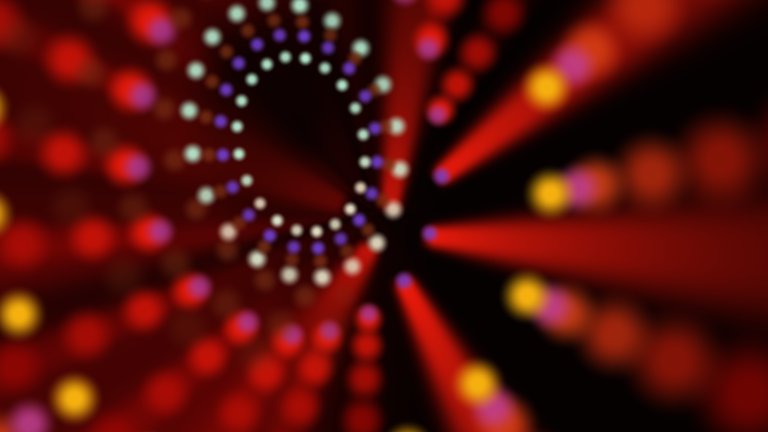
Give the GLSL for this background, as a Shadertoy shader.

```glsl
// Tunnel of glowing dot rings with red light beams fanning out of a dark core.
// Lengths are in canvas heights, origin at the lower left.

const float DOTS = 20.0;
const float TAU = 6.2831853;
const vec2 RED_VANISH = vec2(0.868, 0.509);
const vec2 GOLD_VANISH = vec2(0.868, 0.470);
const float DEPTH_STEP = 1.25;

const vec3 MINT = vec3(0.72, 0.93, 0.82);
const vec3 CREAM = vec3(0.97, 0.84, 0.74);
const vec3 VIOLET = vec3(0.44, 0.24, 0.80);
const vec3 MAGENTA = vec3(0.76, 0.25, 0.57);
const vec3 RUST = vec3(0.48, 0.19, 0.08);
const vec3 GOLD = vec3(0.96, 0.69, 0.06);
const vec3 ORANGE = vec3(0.85, 0.25, 0.08);
const vec3 RED = vec3(0.90, 0.10, 0.04);
const vec3 DEEP_RED = vec3(0.60, 0.025, 0.01);

float hash(float n) {
    n = fract(n * 0.1031);
    n *= n + 33.33;
    return fract(n * (n + n));
}

float noise(float x) {
    float i = floor(x), f = fract(x);
    return mix(hash(i), hash(i + 1.0), f * f * (3.0 - 2.0 * f));
}

// Soft round spot.
float spot(vec2 p, vec2 center, float radius) {
    return 1.0 - smoothstep(0.2 * radius, 1.4 * radius, length(p - center));
}

// Point on a skewed ellipse.
vec2 onRing(vec2 center, vec2 u, vec2 v, float t) {
    return center + u * cos(t) + v * sin(t);
}

// Widening ray that fades with distance.
float beam(vec2 p, vec2 start, vec2 dir, float spread, float fade) {
    vec2 d = p - start;
    float along = dot(d, dir), reach = max(along, 0.0);
    float q = dot(d, vec2(-dir.y, dir.x)) / (0.026 + spread * reach);
    return smoothstep(-0.02, 0.025, along) * exp(-abs(q * q * q) - fade * reach);
}

vec2 heading(float angle) {
    return vec2(cos(angle), sin(angle));
}

// Dim red streaks on the left, with a dark hollow inside the rings.
vec3 backdrop(vec2 p) {
    vec2 d = p - RED_VANISH;
    float streak = 0.45 + 0.7 * noise(atan(d.y, -d.x) * 7.0 + 40.0);
    float left = 1.0 - smoothstep(0.45, 1.05, p.x);
    float hollow = 1.0 - smoothstep(0.5, 1.4, length((p - vec2(0.62, 0.76)) / vec2(0.17, 0.22)));
    float glow = 0.28 * left * streak * (1.0 - 0.8 * hollow);
    return glow * vec3(1.0, 0.04, 0.03) + vec3(0.02, 0.002, 0.002);
}

vec3 addBeams(vec3 col, vec2 p) {
    float light = beam(p, vec2(1.012, 0.586), heading(0.67), 0.13, 0.8);
    light += beam(p, vec2(0.983, 0.453), heading(-0.06), 0.17, 1.0);
    light += beam(p, vec2(0.930, 0.356), heading(-1.08), 0.14, 0.7);
    light += 0.85 * beam(p, vec2(0.903, 0.516), heading(1.44), 0.11, 1.4);
    light += 0.85 * beam(p, vec2(0.862, 0.435), heading(-2.15), 0.18, 2.6);
    light += 0.40 * beam(p, vec2(0.800, 0.525), heading(2.72), 0.24, 1.4);
    light = min(light, 1.0);
    return col + light * mix(DEEP_RED, RED, light);
}

// Discs receding along the ray from a vanishing point.
vec3 addTrail(vec3 col, vec2 p, vec2 vanish, vec2 ray, float radius, float growth, vec3 near, float strength) {
    for (float j = 4.0; j >= 0.0; j--) {
        vec2 center = vanish + ray * pow(DEPTH_STEP, j);
        vec3 tint = mix(near, DEEP_RED, min(j / 3.0, 1.0));
        float cover = strength * (0.95 - 0.06 * j);
        col = mix(col, tint, cover * spot(p, center, radius * (1.0 + growth * j)));
    }
    return col;
}

// Violet heads with red trails and a faint haze behind each.
vec3 addRedRing(vec3 col, vec2 p) {
    for (float i = 0.0; i < DOTS; i++) {
        float t = i * TAU / DOTS;
        float bend = t - 0.14 * exp(-2.0 * (t - 2.1) * (t - 2.1));
        vec2 head = onRing(vec2(0.641, 0.68), vec2(0.375, 0.058), vec2(0.09, -0.458), bend);
        head += vec2(0.08, 0.06) * max(-sin(t), 0.0);
        head.x += 0.04 * max(-cos(t), 0.0);
        vec2 ray = head - RED_VANISH;
        float reach = length(ray), radius = 0.021 + 0.048 * reach;
        float far = smoothstep(0.19, 0.24, reach);
        col += 0.22 * far * DEEP_RED * beam(p, head, ray / reach, 0.06, 0.8);
        col = addTrail(col, p, RED_VANISH, ray * 1.03, radius, 0.15, RED, far);
        vec3 tip = mix(VIOLET, MAGENTA, 0.2 + 0.4 * far);
        col = mix(col, tip, (0.85 - 0.15 * far) * spot(p, RED_VANISH + ray * 0.98, 0.7 * radius));
    }
    return col;
}

// Lower arc of gold heads with magenta and orange tails.
vec3 addGoldRing(vec3 col, vec2 p) {
    for (float i = 0.0; i < DOTS; i++) {
        float t = (i + 0.5) * TAU / DOTS;
        float lower = step(-0.3, sin(t));
        vec2 gold = onRing(vec2(0.618, 0.651), vec2(0.660, 0.024), vec2(0.03, -0.787), t);
        vec2 ray = gold - GOLD_VANISH;
        col = addTrail(col, p, GOLD_VANISH, ray * 1.26, 0.064, 0.28, ORANGE, 0.9 * lower);
        col = mix(col, MAGENTA, 0.85 * lower * spot(p, GOLD_VANISH + ray * 1.15, 0.05));
        col = mix(col, GOLD, lower * spot(p, gold, 0.05));
    }
    return col;
}

// Small inner rings, from the faint rust ones to the bright mint one.
vec3 addInnerRings(vec3 col, vec2 p) {
    for (float i = 0.0; i < DOTS; i++) {
        float t = i * TAU / DOTS, shine = 0.85 + 0.15 * hash(i + 3.0);
        float leftSide = 1.0 - smoothstep(0.0, 0.5, cos(t));
        float warm = smoothstep(-0.2, 0.8, sin(t) + 0.4 * cos(t));
        vec3 pale = mix(MINT, CREAM, warm * (0.3 + 0.7 * hash(i + 11.0)));
        vec2 a = onRing(vec2(0.676, 0.69), vec2(0.296, -0.058), vec2(0.03, -0.375), t);
        vec2 b = onRing(vec2(0.682, 0.676), vec2(0.244, -0.068), vec2(-0.012, -0.312), t);
        vec2 c = onRing(vec2(0.688, 0.674), vec2(0.211, -0.055), vec2(-0.012, -0.275), t);
        vec2 d = onRing(vec2(0.692, 0.672), vec2(0.181, -0.047), vec2(-0.012, -0.244), t);
        vec2 e = onRing(vec2(0.697, 0.666), vec2(0.148, -0.041), vec2(-0.010, -0.199), t);
        for (float scale = 1.7; scale > 0.9; scale -= 0.35) {
            float cover = leftSide * (1.1 - 0.5 * scale);
            col = mix(col, RUST, cover * spot(p, RED_VANISH + (a - RED_VANISH) * scale, 0.028 * scale));
        }
        col = mix(col, pale, 0.95 * shine * spot(p, b, 0.022));
        col = mix(col, RUST, 0.80 * shine * spot(p, c, 0.018));
        col = mix(col, VIOLET, 0.95 * shine * spot(p, d, 0.017));
        col = mix(col, pale, shine * spot(p, e, 0.015));
    }
    return col;
}

void mainImage(out vec4 fragColor, in vec2 fragCoord) {
    vec2 p = fragCoord / iResolution.y;
    vec3 col = addBeams(backdrop(p), p);
    col = addGoldRing(addRedRing(col, p), p);
    col = addInnerRings(col, p);
    fragColor = vec4(clamp(col, 0.0, 1.0), 1.0);
}
```
